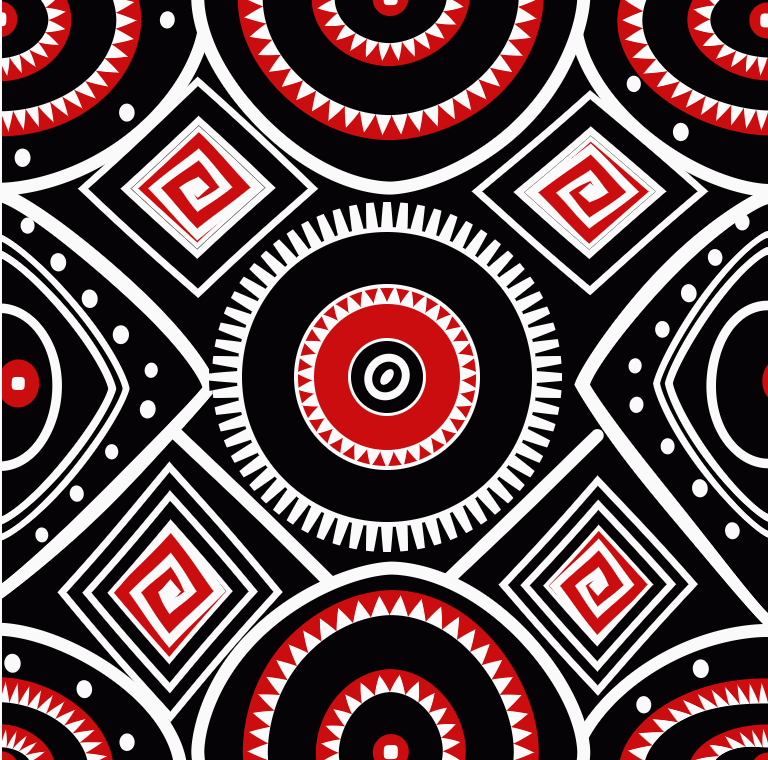
Reproduce this pattern procedurally as a Shadertoy shader.

```glsl
// Black, white and red folk pattern: a rayed medallion framed by toothed arches,
// pointed eyes and spiral diamonds. Each motif is built from superellipse
// contours, painted from back to front as antialiased layers.

#define SPAN 7.68      // canvas width in drawing units
#define WOBBLE 0.008   // hand-drawn unevenness
#define OUTLINE 0.065  // half width of the heavy white lines
#define FINE 0.035     // half width of the thin white lines
#define RAYS 64.0      // bars around the medallion
#define DOT 0.075      // dot radius
#define BLACK vec3(0.02, 0.01, 0.02)
#define WHITE vec3(0.98)
#define RED vec3(0.80, 0.05, 0.06)

const float TAU = 6.2831853;
float pixel;

float hash(vec2 p) { return fract(sin(dot(p, vec2(41.3, 289.1))) * 4375.5); }

void ink(inout vec3 c, vec3 paint, float d) {
    c = mix(c, paint, clamp(0.5 - d / pixel, 0.0, 1.0));
}

// Radial distance to a superellipse of power n (1 diamond, 2 ellipse)
float contour(vec2 p, vec2 semi, float n) {
    vec2 q = pow(abs(p) / semi + 1e-4, vec2(n));
    return length(p) * (1.0 - 1.0 / pow(q.x + q.y, 1.0 / n));
}

// Triangle wave around the centre, 0 on each spoke and 1 between spokes
float spokes(vec2 p, float count) {
    return abs(fract(atan(p.x, p.y) * count / TAU) - 0.5) * 2.0;
}

void spot(inout vec3 c, vec2 p, vec2 at) {
    float size = DOT * (0.9 + 0.25 * hash(at));
    ink(c, WHITE, contour(p - at, size * vec2(0.95, 1.1), 2.0));
}

// Red band with white teeth pointing outward, black within
void toothBand(inout vec3 c, vec2 p, vec2 semi, float depth, float count) {
    float d = contour(p, semi, 1.9);
    float rise = (-d - 0.05) / (depth - 0.05);
    ink(c, RED, d);
    ink(c, WHITE, max((spokes(p, count) - rise) * 0.5 * TAU * length(p) / count, d));
    ink(c, BLACK, d + depth);
}

// Outlined arch holding two toothed bands and a small heart
void arch(inout vec3 c, vec2 p, vec2 rim, vec2 outer, vec2 inner) {
    float d = contour(p, rim, 1.7);
    ink(c, BLACK, d);
    ink(c, WHITE, abs(d) - OUTLINE);
    toothBand(c, p, outer, 0.25, 46.0);
    toothBand(c, p, inner, 0.23, 24.0);
    ink(c, RED, length(p) - 0.18);
    ink(c, WHITE, contour(p, vec2(0.07), 4.0));
}

// Dots along an arch margin; run = first angle, step, count
void archDots(inout vec3 c, vec2 p, vec2 rim, vec3 run) {
    for (float i = 0.0; i < run.z; i++) {
        float a = run.x + i * run.y;
        spot(c, p, 0.84 * rim * vec2(cos(a), sin(a)));
    }
}

// Pointed eye opening toward +x, cut by the canvas edge; y points down
void eye(inout vec3 c, vec2 p, float tip, vec2 heights, float pupil) {
    float lower = step(0.0, p.y);
    float d = contour(p, vec2(tip, mix(heights.x, heights.y, lower)), mix(1.22, 1.06, lower));
    ink(c, BLACK, d);
    ink(c, WHITE, abs(d) - OUTLINE * 1.2);
    vec2 lid = vec2(0.6 * tip, 1.5);
    ink(c, WHITE, abs(contour(p, lid, 1.25)) - FINE);
    ink(c, WHITE, abs(contour(p, lid * 0.89, 1.25)) - FINE * 1.15);
    ink(c, WHITE, abs(contour(p, vec2(0.57, 0.79), 2.0)) - 0.048);
    vec2 q = p - vec2(pupil, -0.04);
    ink(c, RED, contour(q, vec2(0.21, 0.24), 2.0));
    ink(c, WHITE, contour(q, vec2(0.065), 4.0));
    for (float i = -5.0; i < 4.0; i++) {
        float y = (i + 0.5) * (i < 0.0 ? 0.36 : 0.42);
        spot(c, p, vec2((1.66 - 0.85 * abs(y)) * tip / 2.1, y));
    }
}

// Nested diamond frames around a red and white spiral
void diamond(inout vec3 c, vec2 p, vec2 semi, float frame, float turn) {
    float m = abs(p.x) / semi.x + abs(p.y) / semi.y;
    float unit = semi.x * semi.y / length(semi);
    float coil = fract(m / 0.27 + atan(p.y, p.x) / TAU + turn);
    ink(c, WHITE, abs(m - 1.0) * unit - FINE);
    ink(c, WHITE, abs(m - frame) * unit - FINE);
    ink(c, WHITE, (m - 0.58) * unit);
    ink(c, RED, max(m - 0.52, (abs(coil - 0.5) - 0.29) * 0.27) * unit);
    ink(c, WHITE, (m - 0.1) * unit);
}

void medallion(inout vec3 c, vec2 p) {
    float r = length(p), arc = 0.5 * TAU * r;
    ink(c, BLACK, r - 1.75);
    ink(c, WHITE, abs(r - 1.6) - 0.15);
    float wedge = (spokes(p, RAYS) - 0.2 - 0.35 * (r - 1.5) / 0.25) * arc / RAYS;
    ink(c, BLACK, max(wedge, abs(r - 1.64) - 0.14));
    ink(c, WHITE, r - 0.93);
    ink(c, RED, max((spokes(p, 35.0) - 0.85 * (r - 0.75) / 0.14) * arc / 35.0, r - 0.89));
    ink(c, RED, r - 0.73);
    ink(c, WHITE, r - 0.39);
    ink(c, BLACK, r - 0.36);
    vec2 q = mat2(0.8, -0.6, 0.6, 0.8) * p;
    ink(c, WHITE, abs(contour(q, vec2(0.18, 0.2), 2.0)) - 0.04);
    ink(c, WHITE, contour(q, vec2(0.05, 0.09), 2.0));
}

void mainImage(out vec4 fragColor, in vec2 fragCoord) {
    pixel = SPAN / iResolution.x;
    vec2 p = vec2(fragCoord.x, iResolution.y - fragCoord.y) * pixel;
    vec2 flat_p = p;
    p += WOBBLE * sin(p.yx * vec2(3.1, 2.7) + vec2(0.4, 1.9));
    vec3 c = BLACK;

    // Diamonds and the two struts below the medallion
    diamond(c, p - vec2(1.98, 1.88), vec2(1.15, 1.06), 0.63, 0.1);
    diamond(c, p - vec2(5.90, 1.92), vec2(1.13, 0.98), 0.63, 0.6);
    diamond(c, p - vec2(1.70, 5.92), vec2(1.08, 1.25), 0.77, 0.3);
    diamond(c, p - vec2(5.98, 5.85), vec2(0.95, 1.05), 0.77, 0.8);
    vec2 a = vec2(abs(p.x - 3.88), p.y) - vec2(2.1, 4.35), run = vec2(-1.5, 1.45);
    ink(c, WHITE, length(a - run * clamp(dot(a, run) / dot(run, run), 0.0, 1.0)) - OUTLINE);

    // Eyes on the sides
    float flip = SPAN - p.x;
    eye(c, vec2(p.x, p.y - 3.88), 2.1, vec2(1.93, 2.05), 0.18);
    eye(c, vec2(flip, p.y - 3.84), 1.86, vec2(1.88, 2.36), -0.15);

    // Arches in the corners, then above and below
    vec2 tl = p - vec2(0.0, 0.2), tr = vec2(flip, tl.y);
    vec2 bl = vec2(p.x, 7.7 - p.y), br = vec2(flip, bl.y);
    arch(c, tl, vec2(2.06, 1.7), vec2(1.42, 1.17), vec2(0.72, 0.62));
    archDots(c, tl, vec2(2.0, 1.66), vec3(0.0, 0.72, 3.0));
    arch(c, tr, vec2(1.92, 1.7), vec2(1.5, 1.15), vec2(0.8, 0.6));
    archDots(c, tr, vec2(1.8, 1.65), vec3(0.48, 0.47, 2.0));
    arch(c, bl, vec2(1.8, 1.4), vec2(1.13, 0.92), vec2(0.55, 0.45));
    archDots(c, bl, vec2(1.56, 1.27), vec3(0.27, 0.6, 3.0));
    arch(c, br, vec2(1.97, 1.4), vec2(1.5, 0.92), vec2(0.8, 0.46));
    archDots(c, br, vec2(1.82, 1.33), vec3(0.62, 0.5, 2.0));
    arch(c, p - vec2(3.91, -0.02), vec2(1.93, 1.9), vec2(1.53, 1.42), vec2(0.79, 0.68));
    arch(c, p - vec2(3.90, 7.52), vec2(1.93, 1.84), vec2(1.48, 1.62), vec2(0.75, 0.83));

    medallion(c, flat_p - vec2(3.87, 3.77));
    ink(c, WHITE, flat_p.x - 0.02);
    fragColor = vec4(c, 1.0);
}
```
